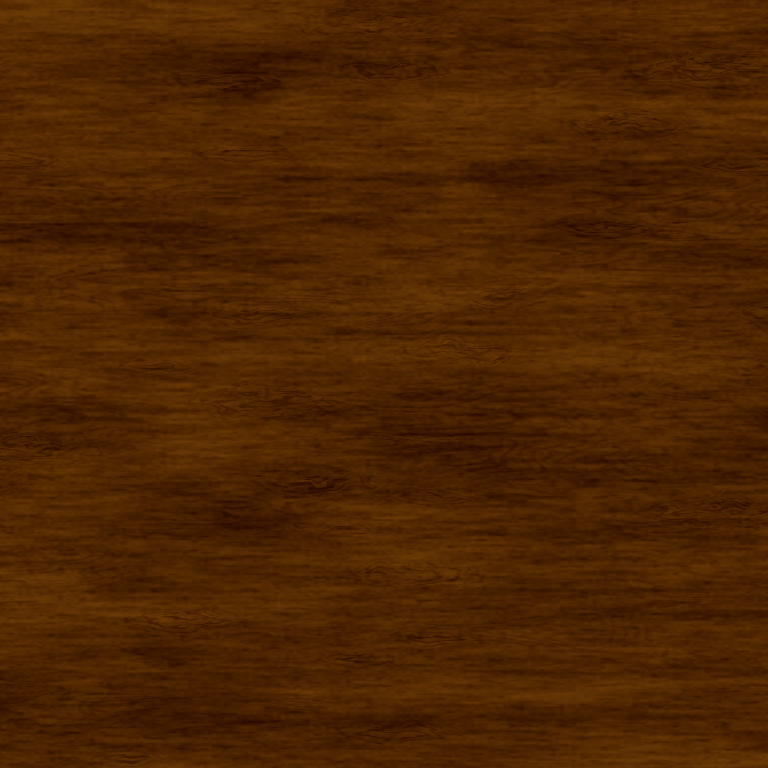
This texture is drawn by a Shadertoy shader. Its source:

```glsl
// Dark stained wood with horizontal grain. Broad stain clouds, long streaks,
// fine fibres and pores are stretched noise; lens-shaped rings scattered over
// a jittered grid form the eyes of the figure. One tone value drives the colour.

const vec3 MID_BROWN = vec3(0.301, 0.142, 0.003);   // colour at tone 0
const vec3 TONE_STEP = vec3(0.034, 0.0255, 0.0045); // colour change per unit tone
const vec2 CLOUD_FREQ  = vec2(3.6, 9.0);
const vec2 STREAK_FREQ = vec2(1.5, 30.0);
const vec2 FIBRE_FREQ  = vec2(13.0, 150.0);
const vec2 HAIR_FREQ   = vec2(34.0, 270.0);
const vec2 PORE_FREQ   = vec2(75.0, 290.0);
const vec2 GRIT_FREQ   = vec2(190.0, 330.0);
const vec2 EYE_GRID    = vec2(4.0, 11.0);           // cells across the canvas
const vec2 EYE_RADIUS  = vec2(0.072, 0.0145);
const float EYE_CHANCE = 0.6;
const float EYE_RINGS  = 2.7;                       // rings per radius
const float BOARD_COUNT = 8.0;
const float TAU = 6.2831853;

float hash(vec2 cell) {
    uvec2 n = uvec2(ivec2(floor(cell))) * uvec2(1597334677u, 3812015801u);
    uint h = (n.x ^ n.y) * 1597334677u;
    h = (h ^ (h >> 15)) * 2246822519u;
    h ^= h >> 13;
    return float(h >> 8) / 16777216.0;
}

float noise(vec2 p) {
    vec2 i = floor(p), f = fract(p);
    f = f * f * (3.0 - 2.0 * f);
    float low  = mix(hash(i), hash(i + vec2(1, 0)), f.x);
    float high = mix(hash(i + vec2(0, 1)), hash(i + vec2(1, 1)), f.x);
    return mix(low, high, f.y);
}

float fbm(vec2 p) {
    float sum = 0.0, amp = 0.533;
    for (int i = 0; i < 4; i++) {
        sum += amp * noise(p);
        p = p * 2.03 + vec2(17.3, 9.1);
        amp *= 0.5;
    }
    return sum;
}

// x: dark ring lines, y: soft shade around the eyes
vec2 eyeFigure(vec2 p) {
    vec2 figure = vec2(0.0);
    vec2 home = floor(p * EYE_GRID);
    float warp = fbm(p * vec2(22.0, 70.0)) - 0.5;
    for (int y = -1; y <= 1; y++)
    for (int x = -1; x <= 1; x++) {
        vec2 cell = home + vec2(x, y);
        if (hash(cell + 300.0) > EYE_CHANCE) continue;
        vec2 jitter = vec2(hash(cell + 71.0), hash(cell + 137.0));
        float size = mix(0.5, 1.15, hash(cell + 211.0));
        vec2 q = (p - (cell + jitter) / EYE_GRID) / (EYE_RADIUS * size);
        q.y += 2.4 * warp + 0.25 * q.x * (jitter.y - 0.5);
        float d = 0.55 * q.x * q.x + sqrt(q.y * q.y + 0.03);
        float mask = exp(-0.5 * d * d);
        float ring = 0.5 + 0.5 * sin(TAU * (EYE_RINGS * size * d + jitter.x) + 5.0 * warp);
        figure += mask * vec2(smoothstep(0.4, 1.0, ring) - 0.25, 1.0);
    }
    return min(figure, vec2(1.2));
}

// Dark step under each faint board edge, fading downwards
float boardShade(vec2 p) {
    float y = p.y * BOARD_COUNT + 0.7 * noise(vec2(p.y * 5.0, 3.0));
    float board = floor(y), f = fract(y);
    float edge = smoothstep(1.0, 0.975, f) * exp(-3.5 * (1.0 - f));
    float presence = smoothstep(0.3, 0.75, noise(vec2(p.x * 2.5, board * 7.0 + 0.5)));
    return edge * presence;
}

void mainImage(out vec4 fragColor, in vec2 fragCoord) {
    vec2 uv = fragCoord / iResolution.y;
    vec2 p = uv + vec2(0.0, 0.006 * (fbm(uv * vec2(4.0, 9.0)) - 0.5));

    // Broad stain and long streaks
    float tone = 4.2 * (fbm(p * CLOUD_FREQ) - 0.5);
    tone += 3.6 * (fbm(p * STREAK_FREQ + 40.0) - 0.5);
    tone -= 1.2 * boardShade(p) - 0.2;

    // Elongated dark smudges
    float smudge = smoothstep(0.6, 0.82, fbm(p * vec2(6.0, 26.0) + 90.0));
    tone -= 1.5 * smudge;

    // Fibres, hairs, pores and grit, from long to short
    tone += 1.9 * (noise(p * FIBRE_FREQ) - 0.5);
    tone += 2.0 * (noise(p * HAIR_FREQ + 50.0) - 0.5);
    tone += 1.3 * (noise(p * GRIT_FREQ + 70.0) - 0.5);
    float pore = smoothstep(0.65, 0.95, noise(p * PORE_FREQ + 20.0));
    tone -= 1.1 * pore;

    // Flowing contour grain in patches
    float contour = 0.5 + 0.5 * sin(120.0 * fbm(p * vec2(3.2, 15.0) + 60.0));
    float patchMask = smoothstep(0.42, 0.66, fbm(p * vec2(3.5, 11.0) + 130.0));
    tone -= 1.0 * patchMask * (smoothstep(0.4, 1.0, contour) - 0.2);

    // Eyes of the figure
    vec2 eyes = eyeFigure(p);
    float broken = 0.4 + 1.1 * noise(p * vec2(60.0, 150.0) + 8.0);
    tone -= 2.1 * eyes.x * broken + 0.4 * eyes.y - 0.4;

    tone = clamp(tone, -4.0, 3.2);
    fragColor = vec4(max(MID_BROWN + TONE_STEP * tone, 0.0), 1.0);
}
```
